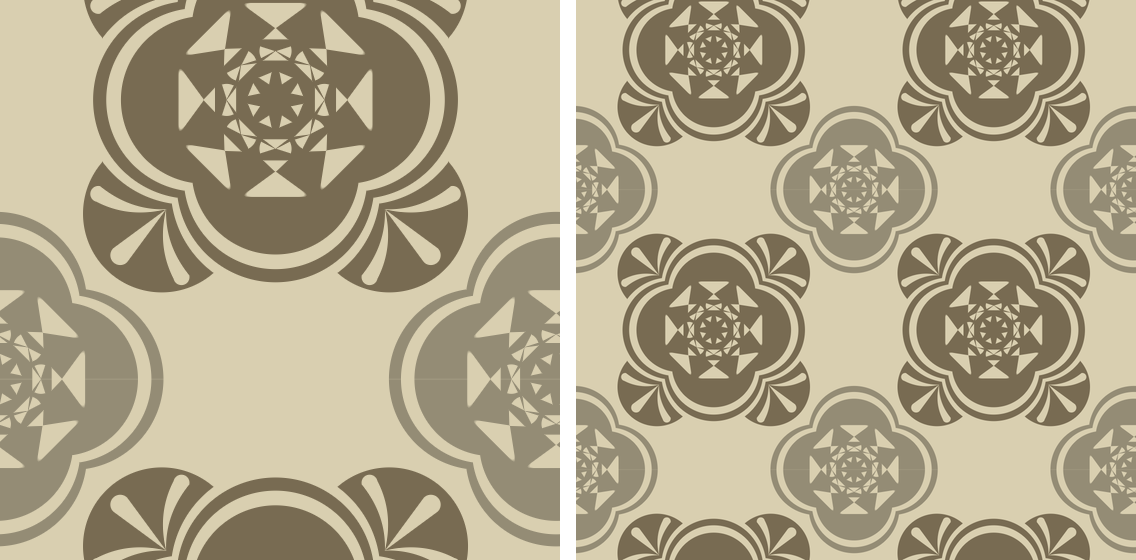
Left, the tile; right, the same tile 2 across and 2 down.
Reproduce this pattern procedurally as a Shadertoy shader.

```glsl
const float UNITS = 768.0; // design units across one tile
const vec3 CREAM = vec3(0.85, 0.81, 0.69);
const vec3 BROWN = vec3(0.47, 0.42, 0.32);
const vec3 GREY = vec3(0.58, 0.55, 0.46);

float coverage(float d, float pixel) {
    return clamp(0.5 - d / pixel, 0.0, 1.0);
}

float smoothMax(float a, float b, float k) {
    float h = max(k - abs(a - b), 0.0);
    return max(a, b) + h * h / (4.0 * k);
}

// Offset from the nearest wrapped copy of a centre
vec2 wrapped(vec2 uv, vec2 center) {
    return (fract(uv - center + 0.5) - 0.5) * UNITS;
}

// Mirror into the octant 0 <= y <= x
vec2 foldOctant(vec2 p) {
    p = abs(p);
    return p.x > p.y ? p : p.yx;
}

// Rotate into one of n sectors around +x, mirrored about its axis
vec2 foldSector(vec2 p, float n) {
    float sector = 6.2831853 / n;
    float a = mod(atan(p.y, p.x) + 0.5 * sector, sector) - 0.5 * sector;
    return length(p) * vec2(cos(a), abs(sin(a)));
}

float quatrefoil(vec2 q, float size) {
    return length(q - vec2(97.0 * size, 0.0)) - 115.0 * size;
}

// Triangle along x with a sharp apex and rounded base corners
float triangle(vec2 q, float apex, float base, float halfWidth, float rounding) {
    float h = abs(base - apex);
    float x = (q.x - apex) * sign(base - apex);
    float side = (abs(q.y) * h - halfWidth * x) / length(vec2(h, halfWidth));
    return smoothMax(x - h, side, rounding);
}

// Curved drop growing from a point at the origin to a round end
float petal(vec2 p, vec2 end, float radius, float bend) {
    float len = length(end);
    vec2 axis = end / len;
    vec2 local = vec2(dot(p, axis), axis.x * p.y - axis.y * p.x);
    float t = clamp(local.x / len, 0.0, 1.0);
    return length(local - vec2(t * len, 4.0 * bend * t * (1.0 - t))) - radius * t;
}

float rosette(vec2 p) {
    vec2 q = foldSector(p, 8.0);
    float d = triangle(q, 98.0, 133.0, 48.0, 9.0);
    d = min(d, triangle(q, 99.0, 83.0, 17.0, 0.5));
    d = min(d, triangle(q, 67.0, 54.0, 17.0, 0.5));

    // Paired leaves beside each spoke
    vec2 e = q - vec2(67.0, 1.0);
    float wedge = (abs(e.x + 0.1 * e.y) - 0.42 * e.y) * 0.92;
    d = min(d, max(length(e) - 21.0, wedge));

    // Star points halfway between the spokes
    vec2 between = vec2(0.92388 * q.x + 0.38268 * q.y, 0.92388 * q.y - 0.38268 * q.x);
    return min(d, triangle(between, 23.0, 37.0, 9.5, 0.5));
}

float medallion(vec2 p) {
    vec2 q = foldOctant(p);
    float body = max(quatrefoil(q, 1.0), -rosette(p));
    float ring = max(quatrefoil(q, 1.18), -quatrefoil(q, 1.095));
    return min(body, ring);
}

float cornerFans(vec2 p) {
    vec2 q = foldOctant(p);
    float disc = max(length(q - 156.0) - 108.0, -quatrefoil(q, 1.25));
    vec2 tip = q - 150.0;
    float petals = petal(tip, vec2(63.0), 13.5, 0.0);
    petals = min(petals, petal(tip, vec2(93.0, -21.0), 11.0, 9.0));
    return max(disc, -petals);
}

void mainImage(out vec4 fragColor, in vec2 fragCoord) {
    vec2 uv = fragCoord / iResolution.xy;
    float pixel = UNITS / min(iResolution.x, iResolution.y);
    vec3 color = CREAM;

    // Plain grey medallion with a faint horizontal hairline
    vec2 greyPos = wrapped(uv, vec2(-0.0068, 0.323));
    float greyScale = 0.917;
    float greyShape = medallion(greyPos / greyScale) * greyScale;
    float hairline = 0.3 * coverage(abs(greyPos.y) - 0.5, pixel);
    color = mix(color, mix(GREY, CREAM, hairline), coverage(greyShape, pixel));

    // Brown medallion with corner fans
    vec2 brownPos = wrapped(uv, vec2(0.492, 0.8216));
    float brownShape = min(medallion(brownPos), cornerFans(brownPos));
    color = mix(color, BROWN, coverage(brownShape, pixel));

    fragColor = vec4(color, 1.0);
}
```
